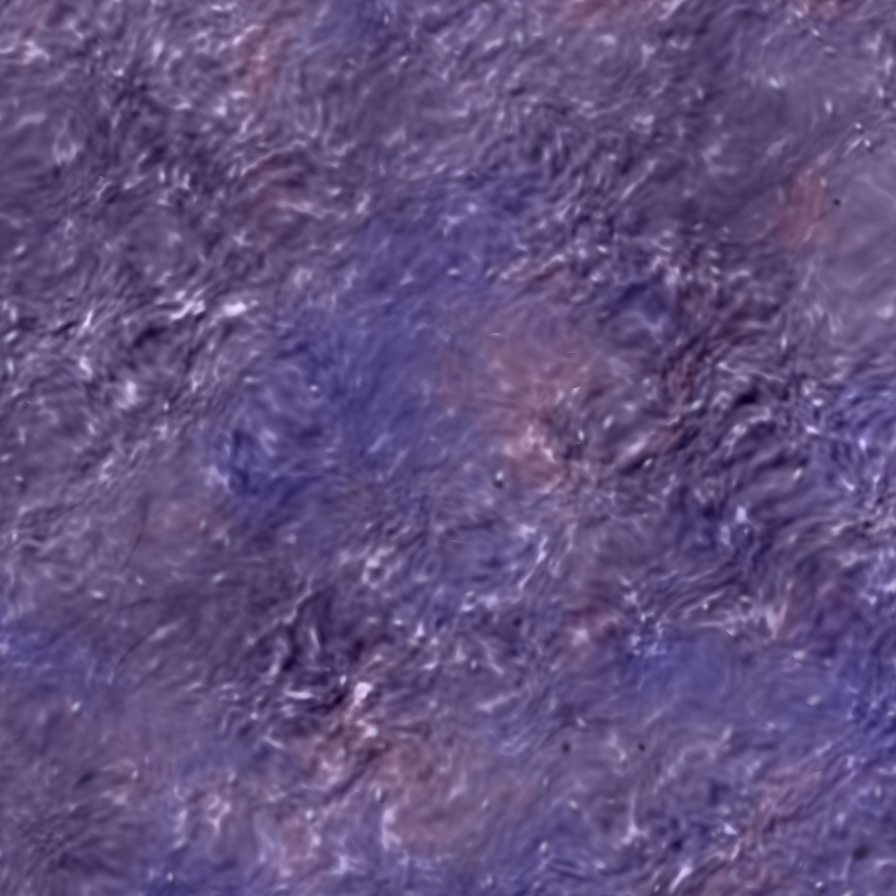
Reproduce this texture procedurally as a Shadertoy shader.

```glsl
const vec3 BASE_COLOR = vec3(0.383, 0.317, 0.487);
const vec3 BLUE_SHIFT = vec3(-0.055, -0.030, 0.055);
const vec3 ROSE_SHIFT = vec3(0.095, 0.035, 0.000);
const vec3 GLINT_COLOR = vec3(0.78, 0.74, 0.88);
const vec3 PIT_COLOR = vec3(0.15, 0.11, 0.24);
const vec2 LIGHT_STEP = vec2(-0.0035, 0.0055);
const float GRAIN_ANGLE = 0.75;
const float GRAIN_STRETCH = 1.45;
const float GRAIN_CONTRAST = 0.21;
const float RELIEF_CONTRAST = 0.13;
const float BROAD_CONTRAST = 0.13;
const float GLINT_GRID = 34.0;
const float PIT_GRID = 9.0;

// Integer hash: two values from 0 to 1 for each lattice cell
vec2 hash2(vec2 cell, uint seed) {
    uvec2 v = uvec2(ivec2(cell)) * 1664525u + 1013904223u + seed * 747796u;
    v.x += v.y * 1664525u;
    v.y += v.x * 1664525u;
    v ^= v >> 16u;
    v.x += v.y * 1664525u;
    v.y += v.x * 1664525u;
    v ^= v >> 16u;
    return vec2(v & 65535u) / 65535.0;
}

mat2 rotation(float angle) {
    float c = cos(angle), s = sin(angle);
    return mat2(c, s, -s, c);
}

float corner(vec2 cell, vec2 offset, uint seed) {
    return dot(hash2(cell, seed) * 2.0 - 1.0, offset);
}

float gradientNoise(vec2 p, uint seed) {
    vec2 i = floor(p), f = p - i;
    vec2 w = f * f * f * (f * (f * 6.0 - 15.0) + 10.0);
    vec2 x = vec2(1.0, 0.0), y = vec2(0.0, 1.0);
    return mix(mix(corner(i, f, seed), corner(i + x, f - x, seed), w.x),
               mix(corner(i + y, f - y, seed), corner(i + 1.0, f - 1.0, seed), w.x), w.y);
}

float fbm(vec2 p, uint seed) {
    float sum = 0.0, amplitude = 1.0;
    for (uint k = 0u; k < 4u; k++) {
        sum += amplitude * gradientNoise(p, seed + k);
        p = rotation(0.6) * p * 2.03;
        amplitude *= 0.55;
    }
    return sum;
}

// Lumpy height, drawn out along the diagonal
float grainHeight(vec2 p) {
    vec2 q = rotation(-GRAIN_ANGLE) * p;
    q.x /= GRAIN_STRETCH;
    return 0.55 * gradientNoise(q * 25.0, 11u)
         + 0.80 * gradientNoise(q * 49.0, 12u)
         + 0.50 * gradientNoise(rotation(0.9) * p * 88.0, 13u);
}

// Scattered elongated flecks: x is the bright face, y its shadow
vec2 glints(vec2 p, float roughness) {
    vec2 result = vec2(0.0), home = floor(p * GLINT_GRID);
    for (int j = -1; j <= 1; j++)
    for (int i = -1; i <= 1; i++) {
        vec2 cell = home + vec2(i, j);
        vec2 place = hash2(cell, 31u), kind = hash2(cell, 32u), form = hash2(cell, 33u);
        float present = step(kind.x, 0.17 * roughness);
        vec2 d = p - (cell + place) / GLINT_GRID;
        vec2 size = mix(vec2(0.0045, 0.0030), vec2(0.0095, 0.0048), form.y * form.y);
        mat2 turn = rotation(form.x * 3.14159);
        vec2 face = turn * d / size;
        vec2 shade = turn * (d + vec2(-0.004, 0.007)) / (size * 1.2);
        float strength = present * mix(0.3, 0.95, kind.y * kind.y);
        result = max(result, strength * exp(-vec2(dot(face, face), dot(shade, shade))));
    }
    return result;
}

// Rare dark holes
float pits(vec2 p) {
    float result = 0.0;
    vec2 home = floor(p * PIT_GRID);
    for (int j = -1; j <= 1; j++)
    for (int i = -1; i <= 1; i++) {
        vec2 cell = home + vec2(i, j);
        vec2 kind = hash2(cell, 42u);
        vec2 d = p - (cell + hash2(cell, 41u)) / PIT_GRID;
        d = rotation(kind.y * 3.0) * d * vec2(1.0, 1.5);
        float radius = mix(0.005, 0.010, kind.y);
        result = max(result, step(kind.x, 0.10) * exp(-dot(d, d) / (radius * radius)));
    }
    return result;
}

void mainImage(out vec4 fragColor, in vec2 fragCoord) {
    vec2 uv = fragCoord / iResolution.y;
    vec2 warp = vec2(gradientNoise(uv * 9.0, 1u), gradientNoise(uv * 9.0, 2u));
    vec2 p = uv + 0.035 * warp;

    // Broad patches
    float broad = fbm(p * 4.5, 3u);
    float roughness = clamp(0.95 + 1.5 * fbm(p * 3.2, 51u), 0.45, 1.7);
    float blue = smoothstep(-0.15, 0.5, fbm(p * 3.0, 61u) + 0.25 * (uv.x - uv.y));
    float rose = smoothstep(0.08, 0.5, fbm(p * 4.2, 71u) + 0.12 * (uv.x - 0.5));

    // Grain with light from the upper left
    float height = grainHeight(p);
    float slope = height - grainHeight(p + LIGHT_STEP);
    float tone = GRAIN_CONTRAST * height + RELIEF_CONTRAST * slope;
    tone += 0.20 * smoothstep(0.15, 0.65, height);
    tone = tone * roughness + BROAD_CONTRAST * broad;

    // Diagonal creases
    vec2 q = rotation(-GRAIN_ANGLE) * p * vec2(1.0);
    float ridge = abs(gradientNoise(q * vec2(6.0, 15.0), 81u));
    float crease = (1.0 - smoothstep(0.0, 0.07, ridge)) * smoothstep(0.0, 0.35, fbm(p * 4.0, 91u));

    vec3 color = BASE_COLOR + tone + BLUE_SHIFT * blue + ROSE_SHIFT * rose * (1.0 - 0.6 * blue);
    color -= 0.07 * crease;
    vec2 fleck = glints(uv + 0.012 * warp, roughness);
    color = mix(color, PIT_COLOR, max(0.55 * fleck.y, 0.85 * pits(p)));
    color = mix(color, GLINT_COLOR, fleck.x);
    fragColor = vec4(clamp(color, 0.0, 1.0), 1.0);
}
```
